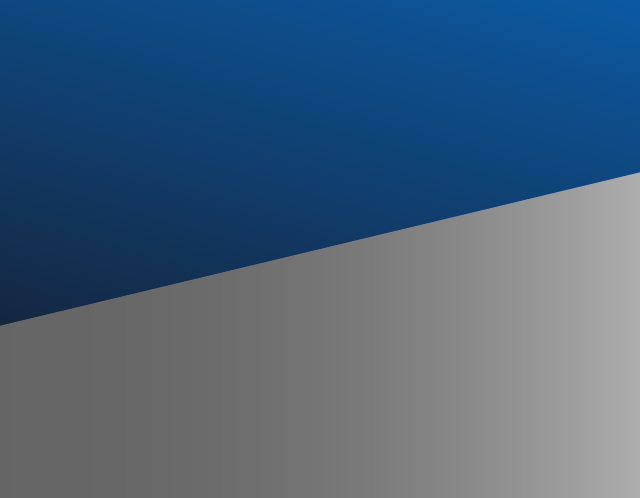
Give the GLSL for this background, as a WebGL 1 fragment shader.

```glsl
precision mediump float;
// Blue gradient above a slanted edge, with a grey gradient panel below.

#define EDGE_LEFT 0.346
#define EDGE_RIGHT 0.654
#define BLUE_DARK vec3(0.080, 0.150, 0.250)
#define BLUE_BRIGHT vec3(0.045, 0.350, 0.635)
#define GREY_DARK vec3(0.398)
#define GREY_LIGHT vec3(0.680)
#define GREY_CURVE 2.2
#define BLUE_ACROSS 0.363

uniform vec2 u_resolution;

// Brightens from the left end of the edge to the upper right corner.
vec3 blueField(vec2 uv) {
  float rise = (uv.y - EDGE_LEFT) / (1.0 - EDGE_LEFT);
  float t = BLUE_ACROSS * uv.x + (1.0 - BLUE_ACROSS) * rise;
  return mix(BLUE_DARK, BLUE_BRIGHT, clamp(t, 0.0, 1.0));
}

// Brightens slowly, then faster, from left to right.
vec3 greyPanel(vec2 uv) {
  return mix(GREY_DARK, GREY_LIGHT, pow(uv.x, GREY_CURVE));
}

void main() {
  vec2 uv = gl_FragCoord.xy / u_resolution;

  // Height above the slanted edge, smoothed over about one pixel.
  float height = uv.y - mix(EDGE_LEFT, EDGE_RIGHT, uv.x);
  float soft = 0.6 / u_resolution.y;
  float above = smoothstep(-soft, soft, height);

  gl_FragColor = vec4(mix(greyPanel(uv), blueField(uv), above), 1.0);
}
```
